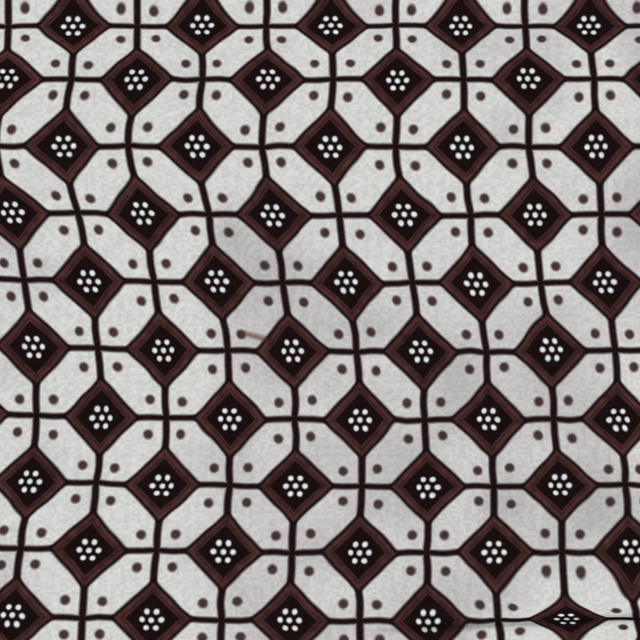
This pattern is drawn by a WebGL 2 fragment shader. Its source:

```glsl
#version 300 es
precision highp float;

uniform vec2 u_resolution;
out vec4 fragColor;

const vec3 CLOTH_LIGHT = vec3(0.825, 0.825, 0.815);
const vec3 CLOTH_SHADE = vec3(0.70, 0.69, 0.69);
const vec3 INK = vec3(0.10, 0.06, 0.06);
const vec3 BROWN = vec3(0.27, 0.165, 0.16);
const vec3 SPOT = vec3(0.22, 0.15, 0.15);
const vec3 BEAD = vec3(0.86, 0.89, 0.90);
const vec3 RUST = vec3(0.36, 0.20, 0.18);

float hash(vec2 p) {
    return fract(sin(dot(p, vec2(127.1, 311.7))) * 43758.5453);
}

float valueNoise(vec2 p) {
    vec2 cell = floor(p);
    vec2 f = fract(p);
    f = f * f * (3.0 - 2.0 * f);
    return mix(mix(hash(cell), hash(cell + vec2(1, 0)), f.x),
               mix(hash(cell + vec2(0, 1)), hash(cell + vec2(1, 1)), f.x), f.y);
}

float bump(float x, float center, float width) {
    float t = (x - center) / width;
    return exp(-t * t);
}

// Coverage of a shape from its signed distance
float fill(float d, float soft) {
    return 1.0 - smoothstep(-soft, soft, d);
}

float segmentDistance(vec2 p, vec2 a, vec2 b) {
    vec2 ab = b - a;
    return length(p - a - ab * clamp(dot(p - a, ab) / dot(ab, ab), 0.0, 1.0));
}

// Nearest lattice node whose coordinates add up to an even number
vec2 nearestEvenNode(vec2 p) {
    vec2 c = floor(vec2(p.x + p.y, p.x - p.y) * 0.5 + 0.5);
    return vec2(c.x + c.y, c.x - c.y);
}

// Fabric coordinates (y downward) to lattice units, with drape
vec2 drapedLattice(vec2 q) {
    float fold = q.y - 0.966;
    float y = q.y + 1.2 * fold * bump(fold, 0.0, 0.04) * smoothstep(0.72, 0.88, q.x);
    y += 0.02 * (q.x - 0.65) * (q.x - 0.65) * smoothstep(0.1, 0.6, q.y);
    float row = (y - 0.0156) / 0.1068 - 0.25 * bump(y, 0.026, 0.0586)
              + 0.06 * smoothstep(0.664, 0.86, y);
    float start = 0.013 + 0.0443 * bump(row, 5.8, 2.4) - 0.0234 * bump(row, 2.0, 0.8);
    float pitch = 0.1009 + 0.0034 * bump(row, 2.0, 1.0) + 0.0025 * max(row - 6.0, 0.0);
    return vec2((q.x - start) / pitch + 1.0, row);
}

// One center bead with six around it
float beadDistance(vec2 p, float ring, float radius) {
    float d = length(p);
    for (int i = 0; i < 6; i++) {
        float a = float(i) * 1.047198;
        d = min(d, length(p - ring * vec2(cos(a), sin(a))));
    }
    return d - radius;
}

vec3 paintDiamond(vec3 base, vec2 node, vec2 p, float soft) {
    vec2 d = p - node;
    float m = abs(d.x) + abs(d.y);
    vec3 color = mix(base, INK, fill(m - 0.60, soft * 1.4));
    float band = fill(abs(m - 0.465) - 0.075, soft);
    color = mix(color, BROWN * (0.85 + 0.35 * valueNoise(p * 9.0)), band);
    color = mix(color, INK, 0.55 * fill(abs(m - 0.44) - 0.012, soft));
    vec2 jitter = 0.03 * (vec2(hash(node), hash(node + 7.3)) - 0.5);
    float beads = beadDistance(d - jitter, 0.14, 0.043);
    return mix(color, BEAD, fill(beads, soft * 0.75));
}

void main() {
    vec2 q = gl_FragCoord.xy / u_resolution;
    q.y = 1.0 - q.y;
    float soft = max(0.03, 12.0 / min(u_resolution.x, u_resolution.y));
    vec2 p = drapedLattice(q);
    p += 0.03 * (vec2(valueNoise(p * 4.0), valueNoise(p * 4.0 + 31.0)) - 0.5);

    // Cloth with soft shading
    float shade = 0.6 * valueNoise(q * 5.0 + 3.0) + 0.4 * valueNoise(q * 14.0);
    vec3 color = mix(CLOTH_LIGHT, CLOTH_SHADE, smoothstep(0.35, 1.0, shade));

    // Four spots around every open crossing
    vec2 crossing = nearestEvenNode(p + vec2(1, 0)) - vec2(1, 0);
    vec2 toCrossing = p - crossing;
    vec2 side = sign(toCrossing);
    vec2 seed = crossing * 3.0 + side;
    vec2 offset = 0.255 + 0.05 * (vec2(hash(seed), hash(seed + 5.1)) - 0.5);
    float spot = length(abs(toCrossing) - offset) - 0.07;
    color = mix(color, SPOT, 0.92 * fill(spot, soft));

    // Grid lines, then diamonds on alternate nodes
    vec2 toLine = abs(fract(p + 0.5) - 0.5);
    float line = min(toLine.x - 0.054, toLine.y - 0.044);
    color = mix(color, INK * 1.15, fill(line, soft));
    color = paintDiamond(color, nearestEvenNode(p), p, soft);

    // Rust smear and shadow of the lower fold
    float smear = segmentDistance(q, vec2(0.382, 0.521), vec2(0.414, 0.530));
    color = mix(color, RUST, 0.6 * fill(smear - 0.004, 0.004));
    float crease = bump(q.y, 0.985 - 0.05 * (q.x - 0.6), 0.006);
    color *= 1.0 - 0.25 * crease * smoothstep(0.5, 0.75, q.x);

    // Woven grain
    float grain = valueNoise(q * vec2(230.0, 260.0)) - 0.5;
    color *= 1.0 + 0.09 * grain;
    fragColor = vec4(color + 0.012 * grain, 1.0);
}
```
